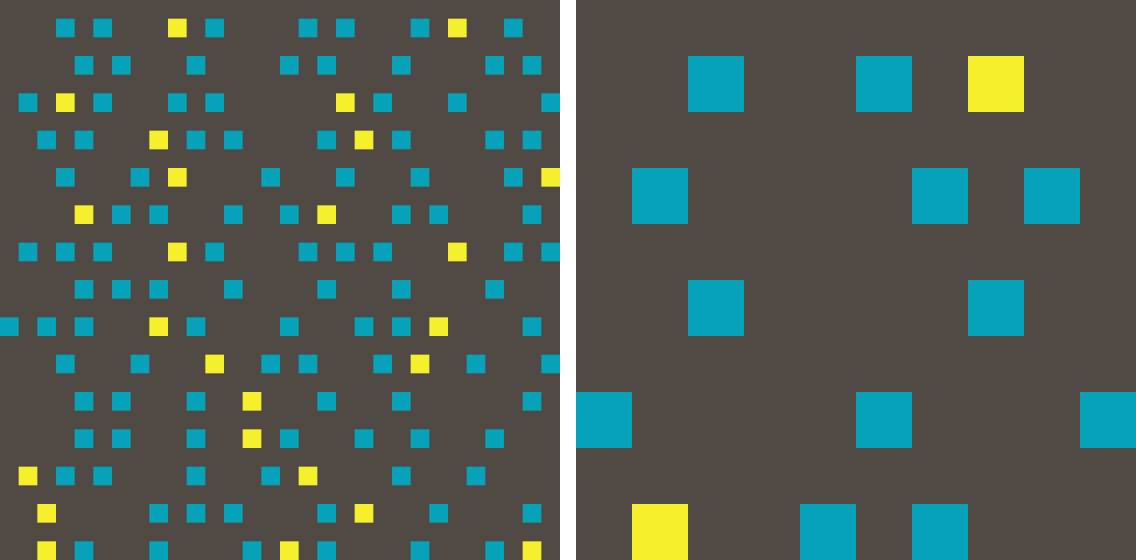
Left: the whole. Right: its middle third, enlarged.
A Shadertoy shader for this pattern:

```glsl
// Fifteen rows of small teal and yellow squares on a warm dark grey, set on a 30 x 30 grid.
// Each row is a hashed walk along the columns: mostly steps of two or four cells, staggered
// between rows, with one extra cell at each seam. Yellow recurs at a steady count per row.

const float GRID = 30.0;        // cells across and down
const float ROWS = 15.0;        // rows of squares, every second cell
const int MAX_SQUARES = 16;     // most squares a row can hold
const vec3 GREY = vec3(0.318, 0.290, 0.267);
const vec3 TEAL = vec3(0.020, 0.635, 0.725);
const vec3 YELLOW = vec3(0.965, 0.937, 0.170);

// Integer hash of a row and an item number, from 0 to 1
float hash(int row, int item)
{
    uint h = uint(row) * 747796405u + uint(item) * 2891336u + 277803u;
    h = (h ^ (h >> 16)) * 73244475u;
    h = (h ^ (h >> 15)) * 73244475u;
    h ^= h >> 16;
    return float(h & 65535u) / 65536.0;
}

// Smoothed coverage of a unit square centred on zero
float squareCover(vec2 p, float pixel)
{
    vec2 edge = clamp((0.5 - abs(p)) / pixel + 0.5, 0.0, 1.0);
    return edge.x * edge.y;
}

// First occupied column: staggered above, looser in the lower half
float firstColumn(int row, bool loose)
{
    float h = hash(row, 40);
    return loose ? floor(h * 5.0) : 1.0 + float(row % 2) + 2.0 * step(0.7, h);
}

// Step to the next square; runs are limited to three
float columnStep(float h, int run)
{
    if (h > 0.95) return 6.0;
    return (h < 0.62 && run < 2) ? 2.0 : 4.0;
}

vec3 drawRow(vec3 color, vec2 p, int row, float pixel)
{
    bool loose = row >= 8;
    float seam = loose ? 13.0 - 5.0 * hash(row, 41) : 12.5;
    float column = firstColumn(row, loose);

    // Rhythm of the yellow squares; a few rows have none
    int stride = 4 + int(hash(row, 42) * 2.0);
    int offset = int(hash(row, 43) * float(stride));
    bool hasYellow = hash(row, 44) > 0.1;

    int run = 0;
    for (int i = 0; i < MAX_SQUARES; i++)
    {
        if (column >= GRID) break;
        bool isYellow = hasYellow && i % stride == offset;
        float cover = squareCover(p - vec2(column + 0.5, 0.0), pixel);
        color = mix(color, isYellow ? YELLOW : TEAL, cover);

        float gap = columnStep(hash(row, i), run);
        run = gap < 3.0 ? run + 1 : 0;
        float next = column + gap;
        column = next + (floor(next / seam) > floor(column / seam) ? 1.0 : 0.0);
    }
    return color;
}

void mainImage(out vec4 fragColor, in vec2 fragCoord)
{
    vec2 p = fragCoord / iResolution.xy * GRID;
    float pixel = GRID / min(iResolution.x, iResolution.y);

    // Rows are numbered from the top; squares fill the lower cell of each pair
    float level = floor((p.y + 0.5) / 2.0);
    int row = int(ROWS - 1.0 - level);
    vec3 color = GREY;
    if (row >= 0)
        color = drawRow(color, vec2(p.x, p.y - 2.0 * level - 0.5), row, pixel);

    fragColor = vec4(color, 1.0);
}
```
